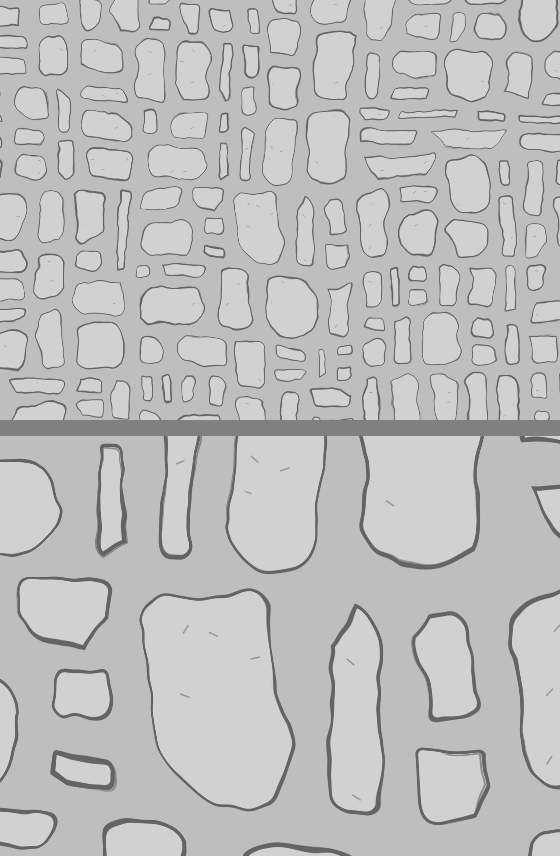
Top: the whole. Bottom: its middle third, enlarged.
Reproduce this texture procedurally as a Shadertoy shader.

```glsl
#define GROUND vec3(0.745)
#define STONE vec3(0.818)
#define INK vec3(0.37)
#define SMALL_AREA 0.004
#define LARGE_AREA 0.034
#define MIN_SIDE 0.045
#define GAP 0.0125
#define LINE_WIDTH 0.0016
#define WOBBLE 0.0075
#define FLECK_GRID 38.0
#define FLECK_SHARE 0.13

float hash(vec2 p) {
    return fract(sin(dot(p, vec2(127.1, 311.7))) * 43758.5453);
}

float noise(vec2 p) {
    vec2 i = floor(p), f = fract(p);
    f = f * f * (3.0 - 2.0 * f);
    return mix(mix(hash(i), hash(i + vec2(1, 0)), f.x),
               mix(hash(i + vec2(0, 1)), hash(i + vec2(1, 1)), f.x), f.y);
}

vec2 noise2(vec2 p) {
    return vec2(noise(p), noise(p + 37.4)) * 2.0 - 1.0;
}

// Split the wall at random until the block around p is small enough
float findBlock(vec2 p, inout vec2 lo, inout vec2 hi) {
    float id = 1.0;
    for (int i = 0; i < 13; i++) {
        vec2 size = hi - lo;
        float longSide = max(size.x, size.y), shortSide = min(size.x, size.y);
        float limit = mix(SMALL_AREA, LARGE_AREA, hash(vec2(id, 1.0)));
        if (longSide < 2.0 * MIN_SIDE ||
            (size.x * size.y < limit && longSide < 0.23)) break;

        bool alongX = size.x > size.y;
        if (shortSide > 2.1 * MIN_SIDE && hash(vec2(id, 2.0)) < 0.25) alongX = !alongX;
        float side = alongX ? size.x : size.y;
        float margin = MIN_SIDE / side;
        float t = clamp(mix(0.28, 0.72, hash(vec2(id, 3.0))), margin, 1.0 - margin);
        vec2 cut = lo + size * t;
        bool upper = alongX ? p.x > cut.x : p.y > cut.y;
        if (alongX) { if (upper) lo.x = cut.x; else hi.x = cut.x; }
        else        { if (upper) lo.y = cut.y; else hi.y = cut.y; }
        id = floor(hash(vec2(id, upper ? 4.0 : 5.0)) * 997.0);
    }
    return id;
}

// Tapered, chipped box with uneven round corners and a wavy edge
float stoneDistance(vec2 p, vec2 halfSize, float id) {
    float thin = min(halfSize.x, halfSize.y);
    float seed = 50.0 * hash(vec2(id, 6.0));
    float a = 0.14 * (hash(vec2(id, 7.0)) - 0.5);
    p = mat2(cos(a), sin(a), -sin(a), cos(a)) * p;
    p += min(WOBBLE, 0.3 * thin) * noise2(p * 24.0 + seed);
    p += 0.0015 * noise2(p * 75.0 + seed);

    float lean = hash(vec2(id, 8.0)) - 0.5;
    p.x *= 1.0 + 0.6 * abs(lean) * (0.5 + 0.5 * sign(lean) * p.y / halfSize.y);

    float corner = 9.0 + step(0.0, p.x) + 2.0 * step(0.0, p.y);
    float radius = thin * mix(0.2, 1.0, hash(vec2(id, corner)));
    vec2 q = abs(p) - halfSize + radius;
    float d = length(max(q, 0.0)) + min(max(q.x, q.y), 0.0) - radius;

    float turn = 6.2832 * hash(vec2(id, 14.0));
    vec2 dir = vec2(cos(turn), sin(turn));
    float chip = dot(abs(dir), halfSize) * mix(0.65, 1.0, hash(vec2(id, 15.0)));
    return max(d, dot(p, dir) - chip);
}

float stroke(float d, float width, float pixel) {
    return 1.0 - smoothstep(width - 0.6 * pixel, width + 0.6 * pixel, abs(d));
}

// Sparse short pen ticks
float flecks(vec2 p, float pixel) {
    vec2 g = p * FLECK_GRID, cell = floor(g);
    vec2 q = fract(g) - 0.5 - 0.4 * (vec2(hash(cell), hash(cell + 5.3)) - 0.5);
    float a = 1.8 * (hash(cell + 8.7) - 0.4);
    vec2 dir = vec2(cos(a), sin(a));
    q -= dir * clamp(dot(q, dir), -0.13, 0.13);
    return step(hash(cell + 2.9), FLECK_SHARE)
         * stroke(length(q) / FLECK_GRID, 0.0006, pixel);
}

void mainImage(out vec4 fragColor, in vec2 fragCoord) {
    float pixel = 1.0 / iResolution.y;
    vec2 uv = fragCoord * pixel;
    vec2 p = uv + 0.02 * noise2(uv * 3.5);

    // Stone in its block
    vec2 lo = vec2(-0.08), hi = vec2(iResolution.x * pixel + 0.08, 1.08);
    float id = findBlock(p, lo, hi);
    float gap = GAP * mix(0.8, 1.3, hash(vec2(id, 16.0)));
    float d = stoneDistance(p - 0.5 * (lo + hi), 0.5 * (hi - lo) - gap, id);

    vec3 color = mix(GROUND, STONE, smoothstep(pixel, -pixel, d));
    color = mix(color, INK, 0.5 * flecks(uv, pixel) * smoothstep(-0.008, -0.012, d));

    // Uneven outline with a loose second pass of the pen
    float weight = mix(0.65, 1.25, hash(vec2(id, 17.0))) * mix(0.75, 1.25, noise(uv * 30.0));
    float ink = 0.95 * stroke(d, LINE_WIDTH * weight, pixel);
    float drift = 0.006 * (noise(uv * 26.0 + 11.0) - 0.5);
    float loose = 0.6 * smoothstep(0.55, 0.7, noise(uv * 17.0 + 23.0));
    ink = max(ink, loose * stroke(d + drift, 0.0007, pixel));
    color = mix(color, INK, ink);

    fragColor = vec4(color, 1.0);
}
```
